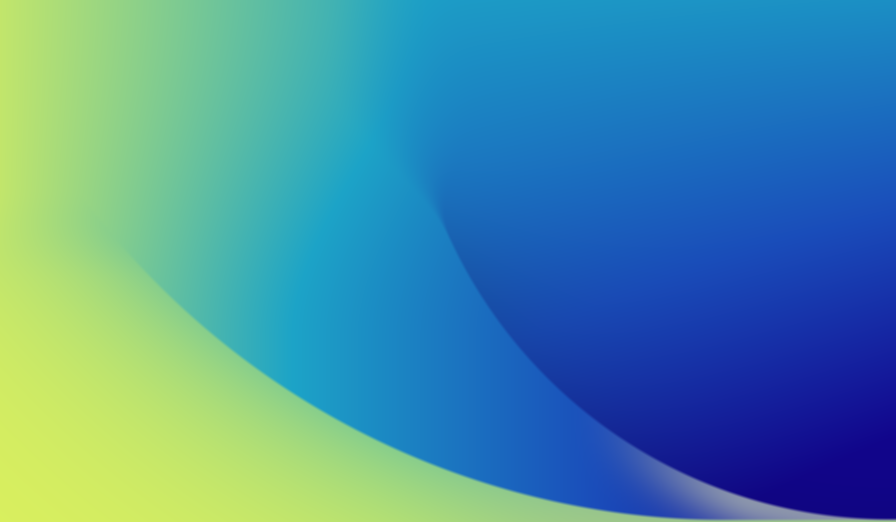
Reproduce this background procedurally as a WebGL 2 fragment shader.

```glsl
#version 300 es
precision highp float;

uniform vec2 u_resolution;
out vec4 outColor;

// Palette
const vec3 LIME  = vec3(0.76, 0.90, 0.42);
const vec3 CYAN  = vec3(0.11, 0.64, 0.78);
const vec3 ROYAL = vec3(0.10, 0.30, 0.73);
const vec3 NAVY  = vec3(0.07, 0.02, 0.57);
const vec3 TAN   = vec3(0.66, 0.74, 0.55);
const vec3 MIST  = vec3(0.60, 0.64, 0.68);

// Arcs, in units of the canvas height
const vec2  OUTER_CENTER = vec2(1.390, 1.540);
const float OUTER_RADIUS = 1.536;
const vec2  INNER_CENTER = vec2(1.704, 0.933);
const float INNER_RADIUS = 0.928;

const float EDGE_SOFTNESS  = 0.004;
const float FADE_SOFTNESS  = 0.16;
const float BAND_FALLOFF   = 0.95;
const float LIME_REACH     = 0.19;
const float MIST_WIDTH     = 0.07;
const float SHADOW_WIDTH   = 0.16;
const float SHADOW_AMOUNT  = 0.11;

// Signed distance to a bowl: a circle whose rim runs flat past its lowest point
float bowlDistance(vec2 p, vec2 center, float radius) {
    vec2 q = p - center;
    q.x = min(q.x, 0.0);
    return length(q) - radius;
}

float insideMask(float dist, float softness) {
    return 1.0 - smoothstep(-softness, softness, dist);
}

// Cyan at 0, royal blue in the middle, navy at 1
vec3 blueRamp(float depth) {
    const float MIDDLE = 0.55;
    vec3 color = mix(CYAN, ROYAL, clamp(depth / MIDDLE, 0.0, 1.0));
    return mix(color, NAVY, clamp((depth - MIDDLE) / (1.0 - MIDDLE), 0.0, 1.0));
}

// Lime to cyan on the left, cyan to blue on the right of a bending crest
vec3 middleBand(vec2 p) {
    float crest = 0.56 + 0.27 * smoothstep(0.35, 1.05, p.y);
    vec3 left = mix(LIME, CYAN, clamp(p.x / crest, 0.0, 1.0));
    vec3 right = blueRamp((p.x - crest) * BAND_FALLOFF);
    return p.x < crest ? left : right;
}

// Green along the rim, brightening to yellow away from it
vec3 limeField(vec2 p, float dist) {
    float amount = -0.17 + 0.53 * exp(-max(dist, 0.0) / LIME_REACH);
    vec3 color = mix(LIME, CYAN, amount);
    return mix(color, TAN, 0.6 * smoothstep(0.7, 1.3, p.x));
}

// Blue that deepens downward, faster toward the right
vec3 deepField(vec2 p, float dist) {
    float across = (p.x - 1.009) / 0.717;
    float depth = 0.065 * (1.0 + across) + (1.0 - p.y) * (0.755 + 0.29 * across);
    float shadow = exp(min(dist, 0.0) / SHADOW_WIDTH) * (1.0 - smoothstep(0.4, 0.75, p.y));
    return blueRamp(depth) * (1.0 - SHADOW_AMOUNT * shadow);
}

void main() {
    vec2 p = gl_FragCoord.xy / u_resolution.y;
    float edge = max(EDGE_SOFTNESS, 1.0 / u_resolution.y);
    float outer = bowlDistance(p, OUTER_CENTER, OUTER_RADIUS);
    float inner = bowlDistance(p, INNER_CENTER, INNER_RADIUS);

    // Middle band with a pale glow in the narrow gap between the arcs
    vec3 color = middleBand(p);
    float gap = max(inner, 0.0) / MIST_WIDTH;
    float mist = 0.9 * smoothstep(1.08, 1.45, p.x) * exp(-gap * gap);
    color = mix(color, MIST, mist);

    // Lime below the outer arc, dissolving toward the top
    float limeMask = (1.0 - insideMask(outer, edge)) * (1.0 - smoothstep(0.46, 0.64, p.y));
    color = mix(color, limeField(p, outer), limeMask);

    // Deep blue inside the inner arc, its rim blurring toward the top
    float rim = mix(edge, FADE_SOFTNESS, smoothstep(0.55, 0.85, p.y));
    color = mix(color, deepField(p, inner), insideMask(inner, rim));

    outColor = vec4(clamp(color, 0.0, 1.0), 1.0);
}
```
